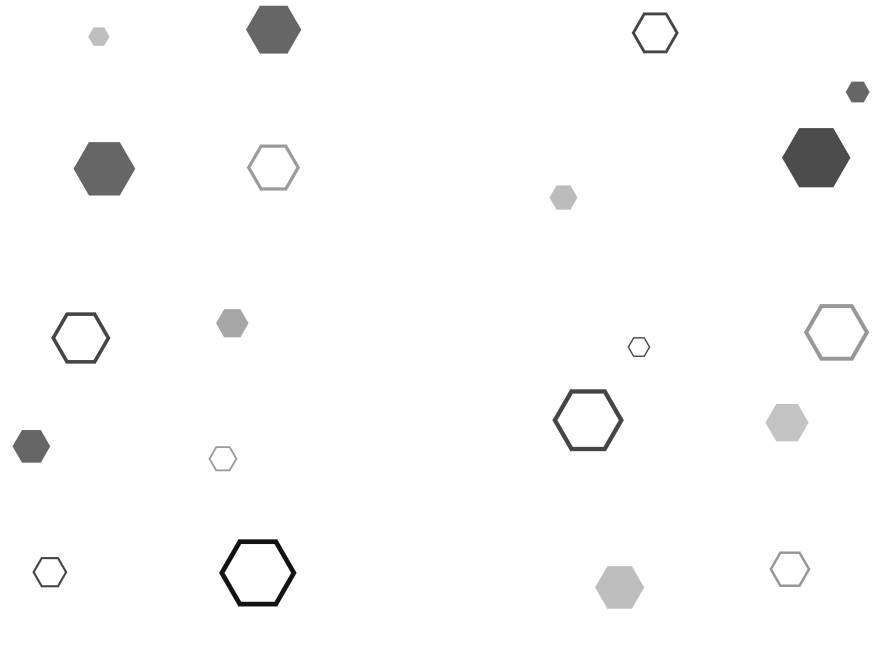
A WebGL 1 fragment shader for this background:

```glsl
precision highp float;
// Sparse flat-topped hexagons, half solid and half outlined, in greys on white.
// One hexagon sits at a jittered spot in each cell of a 4 x 5 layout that leaves
// a gap left of centre; a shuffled rank gives each its size, grey and style.

uniform vec2 u_resolution;

const float COLUMNS = 4.0;
const float ROWS = 5.0;
const int HEXAGON_COUNT = 20;
const float RANKS = 10.0;       // sizes per style
const float JITTER = 0.66;      // share of a cell that centres may wander over
const float LINE_RATIO = 0.14;  // outline width relative to the apothem

float hash(vec2 p) {
    return fract(sin(dot(p, vec2(127.1, 311.7))) * 43758.5453);
}

// Signed distance bound to a hexagon with flat top and bottom sides
float hexagonDistance(vec2 p, float apothem) {
    vec2 q = abs(p);
    return max(q.y, dot(q, vec2(0.8660254, 0.5))) - apothem;
}

// Hollow out a shape, keeping a line just inside its border
float outlineDistance(float d, float width) {
    return abs(d + 0.5 * width) - 0.5 * width;
}

float coverage(float d, float pixel) {
    return clamp(0.5 - d / pixel, 0.0, 1.0);
}

// Centre of a numbered cell, jittered, counting rows from the top
vec2 scatterCentre(float index, float aspect) {
    vec2 cell = vec2(mod(index, COLUMNS), floor(index / COLUMNS));
    vec2 noise = vec2(hash(cell + 3.7), hash(cell + 19.3));
    vec2 p = (cell + 0.5 + JITTER * (noise - 0.5)) / vec2(COLUMNS, ROWS);
    // Squeeze each half outward to open the empty band
    p.x = p.x < 0.5 ? p.x * 0.8 : mix(0.56, 1.0, p.x * 2.0 - 1.0);
    return vec2(p.x * aspect, 1.0 - p.y);
}

// Large solids are dark; small ones are mostly light
float solidGrey(float rank, float noise) {
    float light = mix(0.64, 0.78, noise);
    float small = abs(mod(rank, 3.0) - 1.0) < 0.5 ? 0.4 : light;
    float large = rank > 8.5 ? 0.3 : 0.4;
    return rank > 6.5 ? large : small;
}

// Outlines alternate dark and light; the largest is nearly black
float outlineGrey(float rank, float noise) {
    float light = mix(0.58, 0.8, noise);
    float alternating = mod(rank, 2.0) < 0.5 ? 0.27 : light;
    return rank > 8.5 ? 0.07 : alternating;
}

void main() {
    float pixel = 1.0 / u_resolution.y;
    float aspect = u_resolution.x * pixel;
    vec2 uv = gl_FragCoord.xy * pixel;
    float shade = 1.0;

    for (int i = 0; i < HEXAGON_COUNT; i++) {
        float index = float(i);
        float shuffled = mod(index * 7.0, 2.0 * RANKS);
        float rank = mod(shuffled, RANKS);
        bool solid = shuffled < RANKS - 0.5;
        float t = rank / (RANKS - 1.0);
        float noise = hash(vec2(index, 5.1));

        // Sizes are fractions of the canvas height
        float apothem = solid ? mix(0.014, 0.045, pow(t, 1.3))
                              : mix(0.015, 0.051, t);
        float radius = apothem * 1.1547;
        vec2 centre = clamp(scatterCentre(index, aspect),
                            vec2(radius), vec2(aspect, 1.0) - radius);

        float d = hexagonDistance(uv - centre, apothem);
        if (!solid) d = outlineDistance(d, apothem * LINE_RATIO);
        float grey = solid ? solidGrey(rank, noise) : outlineGrey(rank, noise);
        shade = mix(shade, grey, coverage(d, pixel));
    }

    gl_FragColor = vec4(vec3(shade), 1.0);
}
```
